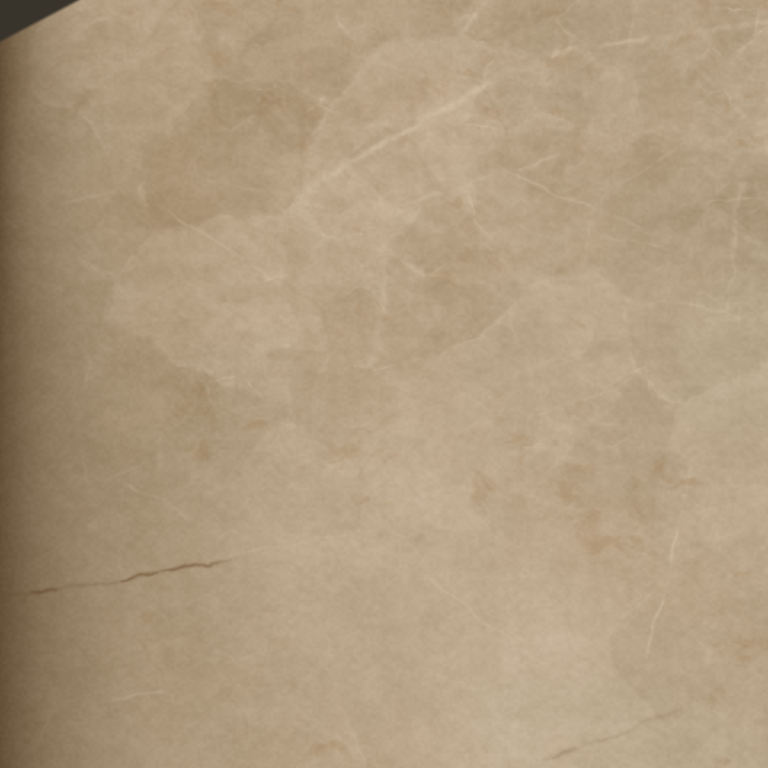
Give the GLSL for this texture, as a three.js fragment shader.

```glsl
// Polished beige marble slab with soft clouded patches, thin broken veins and a shaded left edge.
varying vec2 vUv;

#define STONE_DEEP vec3(0.630, 0.548, 0.428)
#define STONE_PALE vec3(0.768, 0.692, 0.590)
#define VEIN_PALE vec3(0.830, 0.760, 0.658)
#define RUST vec3(0.600, 0.440, 0.270)
#define CRACK vec3(0.430, 0.310, 0.190)
#define SHADOW vec3(0.330, 0.250, 0.160)
#define CORNER vec3(0.225, 0.205, 0.170)
#define PATCH_SCALE 6.0
#define PATCH_CONTRAST 0.34
#define VEIN_STRENGTH 0.46
#define MOTTLE 0.42
#define GRAIN 0.024

float hash(vec2 p) {
  return fract(sin(dot(p, vec2(127.1, 311.7))) * 43758.5453);
}

vec2 hash2(vec2 p) {
  return vec2(hash(p), hash(p + 41.3));
}

float noise(vec2 p) {
  vec2 i = floor(p), f = fract(p);
  f = f * f * (3.0 - 2.0 * f);
  return mix(mix(hash(i), hash(i + vec2(1.0, 0.0)), f.x),
             mix(hash(i + vec2(0.0, 1.0)), hash(i + 1.0), f.x), f.y);
}

float fbm(vec2 p) {
  float sum = 0.0, amp = 0.5;
  for (int i = 0; i < 5; i++) {
    sum += amp * noise(p);
    p = mat2(1.6, 1.2, -1.2, 1.6) * p + 7.3;
    amp *= 0.5;
  }
  return sum;
}

// Irregular cells: x is the gap to the border, y the random tone of the cell.
vec2 cells(vec2 p) {
  vec2 base = floor(p);
  float nearest = 9.0, second = 9.0, tone = 0.0;
  for (int y = -1; y <= 1; y++) {
    for (int x = -1; x <= 1; x++) {
      vec2 cell = base + vec2(float(x), float(y));
      float d = length(cell + hash2(cell) - p);
      if (d < nearest) {
        second = nearest;
        nearest = d;
        tone = hash(cell + 9.7);
      } else {
        second = min(second, d);
      }
    }
  }
  return vec2(second - nearest, tone);
}

// Soft line from a to b that fades out at both ends.
float vein(vec2 p, vec2 a, vec2 b, float width) {
  vec2 ab = b - a;
  float t = dot(p - a, ab) / dot(ab, ab);
  float d = length(p - a - ab * clamp(t, 0.0, 1.0));
  return exp(-d * d / (width * width)) * smoothstep(-0.02, 0.12, t) * smoothstep(1.02, 0.88, t);
}

void main() {
  vec2 p = vUv;
  vec2 wobble = vec2(fbm(p * 7.0), fbm(p * 7.0 + 31.0)) - 0.5;
  vec2 fine = vec2(fbm(p * 32.0 + 5.0), fbm(p * 32.0 + 63.0)) - 0.5;
  vec2 q = p + wobble * 0.07 + fine * 0.022;
  float busy = mix(0.45, 1.0, smoothstep(0.25, 0.60, p.y));

  // Clouds, angular patches, crumbs, fine mottling and the reflected glow
  vec2 large = cells(q * PATCH_SCALE);
  vec2 small = cells(q * PATCH_SCALE * vec2(2.4, 3.2) + 17.0);
  vec2 crumbs = cells((p + fine * 0.018) * vec2(36.0, 46.0) + 29.0);
  float crumbled = smoothstep(0.38, 0.58, fbm(p * 6.0 + 140.0));
  float tone = 0.63 + (mix(0.5, large.y, smoothstep(0.0, 0.06, large.x)) - 0.5) * PATCH_CONTRAST * busy;
  tone += (small.y - 0.5) * 0.26 * smoothstep(0.0, 0.12, small.x) * crumbled * busy;
  tone += (crumbs.y - 0.5) * 0.20 * smoothstep(0.0, 0.30, crumbs.x) * crumbled * busy;
  tone += (fbm(p * vec2(5.0, 7.0) + 3.0) - 0.48) * 0.50;
  tone += (fbm(p * vec2(30.0, 42.0) + 9.0) - 0.48) * MOTTLE * busy;
  tone += (fbm(p * vec2(100.0, 120.0) + 90.0) - 0.48) * MOTTLE * 0.8;
  vec2 glow = (p - vec2(0.63, 0.15)) * mat2(0.85, 0.5, -0.5, 0.85);
  tone += 0.32 * exp(-dot(glow * glow, vec2(22.0, 14.0)));
  tone -= 0.48 * exp(-p.x * 4.2);
  vec3 color = mix(STONE_DEEP, STONE_PALE, clamp(tone, -0.3, 1.15));
  color += vec3(0.012, -0.002, -0.006) * (fbm(p * 4.0 + 50.0) - 0.45) * 2.0;

  // Short flecked seams along the patch borders
  float broken = smoothstep(0.48, 0.68, fbm(p * vec2(24.0, 32.0) + 80.0));
  float pale = (0.7 * exp(-large.x * 26.0) + 0.7 * exp(-small.x * 14.0) * crumbled) * broken * busy;

  // Long thin veins, worn away in places
  vec2 v = p + wobble * 0.028 + fine * 0.012;
  float worn = smoothstep(0.36, 0.62, fbm(p * 34.0 + 200.0));
  float lines = 1.3 * vein(v, vec2(0.36, 0.73), vec2(0.74, 0.95), 0.0045);
  lines += vein(v, vec2(0.66, 0.93), vec2(1.08, 0.97), 0.0035);
  lines += 0.9 * vein(v, vec2(0.85, 0.13), vec2(0.90, 0.40), 0.0025);
  for (int i = 0; i < 24; i++) {
    vec2 seed = vec2(float(i), 3.7);
    vec2 start = hash2(seed) - vec2(0.08, 0.0);
    float angle = (hash(seed + 5.1) - 0.5) * 1.2;
    vec2 along = vec2(cos(angle), sin(angle)) * mix(0.06, 0.28, hash(seed + 8.3));
    lines += mix(0.25, 0.75, hash(seed + 2.9)) * vein(v, start, start + along, 0.0022);
  }
  pale += lines * mix(0.2, 1.0, worn);
  color = mix(color, VEIN_PALE, min(pale, 1.2) * VEIN_STRENGTH);

  // Small rusty flecks and thin dark cracks
  float flecks = smoothstep(0.56, 0.76, fbm(q * vec2(30.0, 40.0) + 120.0)) * crumbled;
  float cracks = vein(v, vec2(-0.06, 0.21), vec2(0.31, 0.28), 0.0028);
  cracks += 0.4 * vein(v, vec2(0.70, 0.01), vec2(0.90, 0.08), 0.003);
  color = mix(color, RUST, flecks * 0.20);
  color = mix(color, CRACK, cracks * 0.50 * mix(0.4, 1.0, worn));

  // Shade at the left edge, then the dark corner beyond the slab
  float reach = mix(0.085, 0.045, smoothstep(0.2, 0.9, p.y));
  color = mix(color, SHADOW, 0.80 * exp(-p.x / reach));
  color += (noise(p * 240.0) - 0.5) * GRAIN;
  color = mix(color, CORNER, smoothstep(-0.003, 0.004, p.y - 0.945 - p.x * 0.53));
  gl_FragColor = vec4(color, 1.0);
}
```
